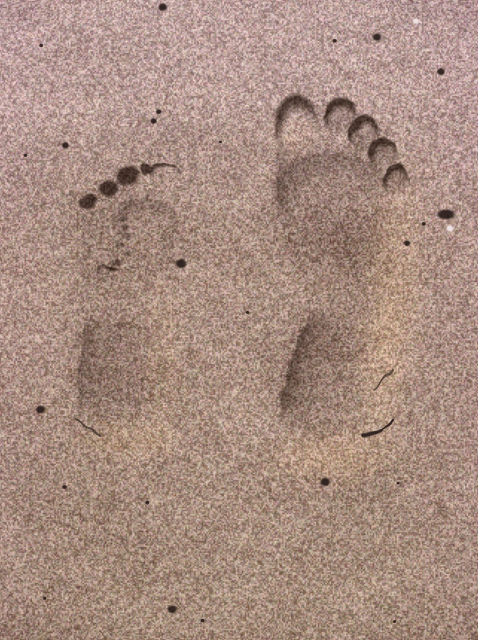
This texture is drawn by a WebGL 1 fragment shader. Its source:

```glsl
precision highp float;
uniform vec2 u_resolution;

float hash(vec2 p) {
  vec3 q = fract(vec3(p.xyx) * 0.1031);
  q += dot(q, q.yzx + 33.33);
  return fract((q.x + q.y) * q.z);
}

float noise(vec2 p) {
  vec2 i = floor(p), f = fract(p);
  f = f * f * (3.0 - 2.0 * f);
  return mix(mix(hash(i), hash(i + vec2(1, 0)), f.x),
             mix(hash(i + vec2(0, 1)), hash(i + vec2(1, 1)), f.x), f.y);
}

float blob(vec2 p, vec2 c, vec2 r, float soft) {
  return 1.0 - smoothstep(1.0 - soft, 1.0 + soft, length((p - c) / r));
}

// Hollow shadowed at its upper left rim
float toeShadow(vec2 p, vec2 c, vec2 r) {
  float floorLight = blob(p, c + r * vec2(0.16, 0.42), r * vec2(0.98, 1.0), 0.32);
  return blob(p, c, r, 0.13) * (1.0 - floorLight);
}

// Shadow falling to the right of a bending vertical edge
float wall(vec2 p, float x, float bend, vec2 span, float width) {
  float t = clamp((p.y - span.x) / (span.y - span.x), 0.0, 1.0);
  float d = p.x - x - bend * (1.0 - t) * (1.0 - t);
  float ends = smoothstep(0.0, 0.22, t) * (1.0 - smoothstep(0.72, 1.0, t));
  return smoothstep(-0.003, 0.004, d) * exp(-max(d, 0.0) / width) * ends;
}

float crack(vec2 p, vec2 a, vec2 b, float w) {
  vec2 d = b - a;
  float t = clamp(dot(p - a, d) / dot(d, d), 0.0, 1.0);
  return 1.0 - smoothstep(w * 0.4, w * 1.5, length(p - a - d * t));
}

float pit(vec2 p, vec2 c, float r) {
  return blob(p, c, vec2(r * 1.15, r), 0.4);
}

// Sparse small holes, at most one in each cell
float scatteredPits(vec2 p, float cells) {
  vec2 id = floor(p * cells);
  vec2 c = (id + 0.2 + 0.6 * vec2(hash(id + 3.1), hash(id + 17.7))) / cells;
  return step(0.55, hash(id + 41.3)) * pit(p, c, mix(0.0018, 0.0036, hash(id + 9.4)));
}

void main() {
  // Height is one, y runs downward
  vec2 p = vec2(gl_FragCoord.x, u_resolution.y - gl_FragCoord.y) / u_resolution.y;
  vec2 w = p + 0.006 * (vec2(noise(p * 75.0), noise(p * 75.0 + 50.0)) - 0.5);

  // Broad sand tones
  vec3 col = mix(vec3(0.73, 0.62, 0.605), vec3(0.66, 0.555, 0.50), smoothstep(0.0, 0.45, p.y));
  col = mix(col, vec3(0.645, 0.545, 0.48), smoothstep(0.5, 0.95, p.y));
  col += vec3(0.015, 0.005, 0.025) * smoothstep(0.22, 0.42, abs(p.x - 0.373));
  col -= 0.07 * smoothstep(0.48, 0.72, length(p - vec2(0.373, 0.46)));
  col += 0.05 * (noise(p * vec2(7.0, 13.0)) - 0.5) + 0.04 * (noise(p * vec2(22.0, 38.0)) - 0.5);

  // Sunlit lower and right banks
  float bank = 0.7 * blob(w, vec2(0.618, 0.42), vec2(0.035, 0.14), 0.8);
  bank += 0.8 * blob(w, vec2(0.515, 0.715), vec2(0.075, 0.035), 0.8);
  bank += 0.6 * blob(w, vec2(0.592, 0.58), vec2(0.03, 0.10), 0.8);
  bank += 0.6 * blob(w, vec2(0.20, 0.685), vec2(0.065, 0.025), 0.8);
  bank += 0.4 * blob(w, vec2(0.255, 0.57), vec2(0.025, 0.10), 0.8);
  bank += 0.4 * blob(w, vec2(0.465, 0.215), vec2(0.03, 0.025), 0.7);
  col += bank * vec3(0.085, 0.065, 0.025);

  // Pressed soles
  float sole = 0.6 * blob(w, vec2(0.515, 0.32), vec2(0.095, 0.10), 0.4);
  sole += 0.4 * blob(w, vec2(0.535, 0.42), vec2(0.085, 0.13), 0.5);
  sole += 0.8 * blob(w, vec2(0.50, 0.59), vec2(0.075, 0.10), 0.4);
  sole += 0.5 * blob(w, vec2(0.20, 0.37), vec2(0.08, 0.08), 0.5);
  sole += 0.9 * blob(w, vec2(0.183, 0.57), vec2(0.068, 0.085), 0.45);
  col -= sole * vec3(0.085, 0.085, 0.08);

  // Steep left edges and ball ridges
  float shadow = 0.75 * wall(w, 0.437, 0.055, vec2(0.475, 0.67), 0.022);
  shadow += 0.38 * wall(w, 0.432, 0.0, vec2(0.215, 0.345), 0.018);
  shadow += 0.45 * wall(w, 0.119, 0.02, vec2(0.48, 0.66), 0.025);
  shadow += 0.22 * wall(w, 0.127, 0.0, vec2(0.32, 0.47), 0.02);
  shadow += 0.3 * toeShadow(w, vec2(0.513, 0.30), vec2(0.083, 0.063));
  shadow += 0.3 * toeShadow(w, vec2(0.225, 0.348), vec2(0.05, 0.04));

  // Toe hollows
  shadow += 0.9 * toeShadow(w, vec2(0.463, 0.195), vec2(0.034, 0.047));
  shadow += 0.85 * toeShadow(w, vec2(0.257, 0.268), vec2(0.024, 0.014));
  for (int i = 0; i < 4; i++) {
    float k = float(i);
    vec2 right = vec2(0.532 + 0.041 * k - 0.004 * k * k, 0.181 + 0.0235 * k + 0.0034 * k * k);
    vec2 size = vec2(0.026 - 0.002 * k, 0.028 - 0.001 * k);
    shadow += 0.95 * toeShadow(w, right, size) + 0.22 * blob(w, right, size, 0.3);
    col += 0.06 * blob(w, right + size * vec2(0.3, 0.95), size * 0.5, 0.7);
    vec2 left = vec2(0.138 + 0.034 * k - 0.0014 * k * k, 0.315 - 0.024 * k + 0.0022 * k * k);
    float r = 0.0125 + 0.0018 * k - step(2.5, k) * 0.009;
    shadow += 0.95 * blob(w, left, vec2(r, r * 0.9), 0.3);
  }

  // Crumbs inside the smaller print
  for (int i = 0; i < 7; i++) {
    float k = float(i);
    vec2 c = vec2(0.155 + 0.045 * hash(vec2(k, 2.0)), 0.343 + 0.013 * k);
    shadow += 0.5 * blob(w, c, vec2(0.007, 0.005), 0.5);
    col += 0.05 * blob(w, c + 0.007, vec2(0.008), 0.5);
  }
  shadow += 0.7 * toeShadow(w, vec2(0.166, 0.426), vec2(0.017, 0.012));

  // Cracks and holes
  float hole = crack(w, vec2(0.568, 0.68), vec2(0.595, 0.674), 0.0032);
  hole += crack(w, vec2(0.595, 0.674), vec2(0.615, 0.657), 0.0015);
  hole += 0.7 * crack(w, vec2(0.586, 0.608), vec2(0.612, 0.579), 0.0017);
  hole += 0.7 * crack(w, vec2(0.121, 0.654), vec2(0.157, 0.68), 0.0017);
  hole += blob(p, vec2(0.697, 0.335), vec2(0.013, 0.0075), 0.35);
  hole += pit(p, vec2(0.283, 0.412), 0.0068) + pit(p, vec2(0.508, 0.753), 0.0062);
  hole += pit(p, vec2(0.063, 0.64), 0.0058) + pit(p, vec2(0.269, 0.952), 0.0058);
  hole += pit(p, vec2(0.254, 0.011), 0.0055) + pit(p, vec2(0.589, 0.058), 0.0055);
  hole += pit(p, vec2(0.689, 0.112), 0.005) + pit(p, vec2(0.102, 0.227), 0.0045);
  hole += pit(p, vec2(0.24, 0.189), 0.004) + pit(p, vec2(0.636, 0.38), 0.004);
  hole += scatteredPits(p, 7.0) * (1.0 - clamp(sole * 3.0, 0.0, 1.0));
  col += 0.08 * blob(p, vec2(0.291, 0.421), vec2(0.012), 0.7);

  // Sand grains with slight tint
  float grain = 0.30 * (noise(p * 430.0) - 0.5) + 0.16 * (noise(p * 230.0 + 70.0) - 0.5);
  vec3 tint = vec3(noise(p * 390.0 + 11.0), noise(p * 390.0 + 37.0), noise(p * 390.0 + 83.0)) - 0.5;
  col += grain + 0.07 * tint;
  col = mix(col, vec3(0.24, 0.17, 0.14) + 0.4 * grain, clamp(shadow, 0.0, 0.92));
  col = mix(col, vec3(0.15, 0.10, 0.09), 0.9 * clamp(hole, 0.0, 1.0));

  // Pale shell flecks
  float fleck = pit(p, vec2(0.703, 0.357), 0.0045) + pit(p, vec2(0.65, 0.033), 0.004);
  col = mix(col, vec3(0.93, 0.88, 0.88), clamp(fleck, 0.0, 1.0));
  gl_FragColor = vec4(clamp(col, 0.0, 1.0), 1.0);
}
```
